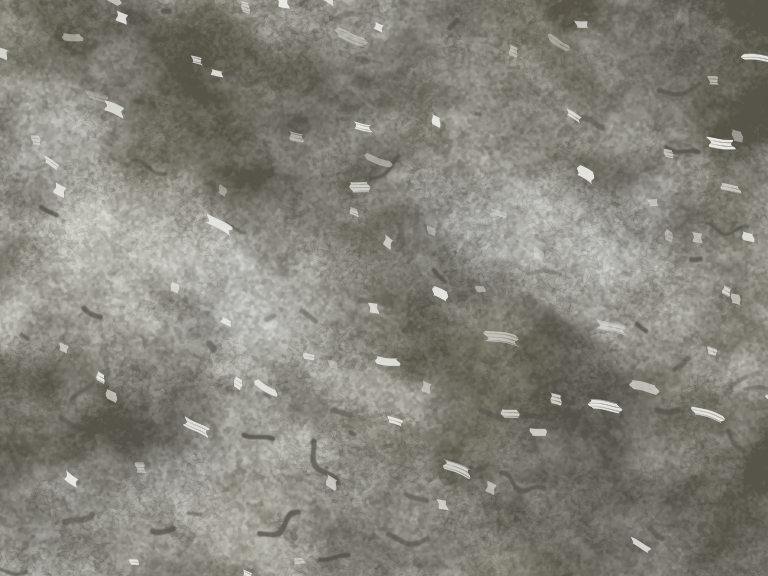
Write a Shadertoy shader that draws this texture.

```glsl
const vec3 SHADOW = vec3(0.340, 0.330, 0.288);
const vec3 LIGHT = vec3(0.770, 0.770, 0.750);
const vec3 FLECK_COLOR = vec3(0.910, 0.910, 0.895);
const vec3 WORM_COLOR = vec3(0.330, 0.323, 0.292);
const vec3 WARM_TINT = vec3(0.012, 0.007, -0.018);

const float CLOUD_SCALE = 4.8;
const float CLOUD_CONTRAST = 1.42;
const float MEAN_TONE = 0.425;
const float GRAIN_SCALE = 85.0;
const float GRAIN_CONTRAST = 0.62;
const float CRACK_DEPTH = 0.11;

const float FLECK_CELLS = 11.0;
const float FLECK_SHARE = 0.48;
const float FLECK_TILT = -0.30;
const float WORM_CELLS = 10.0;
const float WORM_SHARE = 0.62;
const float WORM_RADIUS = 0.0042;

vec2 hash2(vec2 p) {
    vec3 q = fract(p.xyx * vec3(0.1031, 0.1030, 0.0973));
    q += dot(q, q.yzx + 33.33);
    return fract((q.xx + q.yz) * q.zy);
}

mat2 rotation(float a) {
    return mat2(cos(a), -sin(a), sin(a), cos(a));
}

// Soft cellular noise: random cell tones blended by distance, 0 to 1
float softCells(vec2 p) {
    vec2 base = floor(p);
    vec2 sum = vec2(0.0);
    for (int i = 0; i < 9; i++) {
        vec2 cell = base + vec2(i % 3 - 1, i / 3 - 1);
        vec2 d = p - cell - hash2(cell);
        float weight = exp(-5.0 * dot(d, d));
        sum += weight * vec2(hash2(cell + 57.0).x, 1.0);
    }
    return sum.x / sum.y;
}

// Thin lines between neighbouring cells
float cracks(vec2 p) {
    vec2 base = floor(p);
    float near = 9.0, second = 9.0;
    for (int i = 0; i < 9; i++) {
        vec2 cell = base + vec2(i % 3 - 1, i / 3 - 1);
        float d = length(p - cell - hash2(cell));
        second = min(second, max(near, d));
        near = min(near, d);
    }
    return 1.0 - smoothstep(0.0, 0.25, second - near);
}

// Pale, slanted brush dabs with ragged ends
float flecks(vec2 p, float pixel) {
    vec2 base = floor(p * FLECK_CELLS);
    float cover = 0.0;
    for (int i = 0; i < 9; i++) {
        vec2 cell = base + vec2(i % 3 - 1, i / 3 - 1);
        vec2 place = hash2(cell + 11.0), size = hash2(cell + 23.0), look = hash2(cell + 37.0);
        vec2 q = p - (cell + place) / FLECK_CELLS;
        float present = step(hash2(cell + 71.0).x, FLECK_SHARE);
        q = rotation(FLECK_TILT + (look.x - 0.5) * 0.6) * q;
        q.y += 0.0015 * sin(q.x * 90.0 + look.y * 20.0);
        q.x += q.y * 0.35;
        float halfLength = mix(0.008, 0.033, size.x * size.x * size.x);
        float halfWidth = mix(0.0045, 0.0090, size.y);
        float bristle = sin(q.y * 1050.0 + look.x * 40.0);
        float ragged = halfLength * (0.88 + 0.12 * sin(q.y * 420.0 + look.y * 30.0));
        float body = 1.0 - smoothstep(-pixel, pixel, max(abs(q.x) - ragged, abs(q.y) - halfWidth));
        float fade = 0.5 + 0.5 * clamp(q.x / halfLength + 0.6, 0.0, 1.0);
        float gaps = 1.0 - fade * 0.45 * step(0.5, place.x) * smoothstep(0.0, 0.9, bristle);
        cover = max(cover, present * body * gaps * mix(0.3, 1.0, sqrt(look.y)));
    }
    return cover;
}

// Dark, wavy marks with soft round ends
float worms(vec2 p, float pixel) {
    vec2 base = floor(p * WORM_CELLS);
    float cover = 0.0;
    for (int i = 0; i < 9; i++) {
        vec2 cell = base + vec2(i % 3 - 1, i / 3 - 1);
        vec2 place = hash2(cell + 131.0), size = hash2(cell + 149.0), look = hash2(cell + 167.0);
        vec2 q = p - (cell + place) / WORM_CELLS;
        float present = step(hash2(cell + 191.0).x, WORM_SHARE);
        float lean = 2.0 * look.x - 1.0;
        q = rotation(-0.1 + 1.2 * lean * abs(lean)) * q;
        float halfLength = mix(0.003, 0.041, size.x * size.x);
        float x = clamp(q.x, -halfLength, halfLength);
        float bend = halfLength * 0.24 * sin(x * mix(50.0, 100.0, size.y) + look.y * 6.28);
        float d = length(q - vec2(x, bend)) - WORM_RADIUS * mix(0.75, 1.3, place.y);
        float body = 1.0 - smoothstep(-0.0015 - pixel, 0.0015 + pixel, d);
        cover = max(cover, present * body * mix(0.25, 0.85, look.y));
    }
    return cover;
}

void mainImage(out vec4 fragColor, in vec2 fragCoord) {
    vec2 p = fragCoord / iResolution.y;
    float pixel = 0.7 / iResolution.y;

    // Blurred clouds, bent by layered sines and leaning down to the right
    vec2 warp = 0.025 * sin(p.yx * vec2(13.0, 11.0) + vec2(0.7, 2.1))
              + 0.010 * sin(p.yx * vec2(31.0, 37.0) + p * 17.0);
    vec2 c = rotation(-0.3) * (p + warp) * vec2(0.85, 1.2);
    float cloud = 0.58 * softCells(c * CLOUD_SCALE + 3.0)
                + 0.28 * softCells(c * CLOUD_SCALE * 2.3 + 19.0)
                + 0.14 * softCells(c * CLOUD_SCALE * 5.5 + 41.0);
    float tone = MEAN_TONE + CLOUD_CONTRAST * (cloud - 0.5);

    // Stony grain, stronger where the clouds are light
    vec2 g = p + 0.004 * sin(p.yx * vec2(171.0, 143.0) + 3.0 * sin(p * 67.0));
    float grain = 0.20 * softCells(g * GRAIN_SCALE * 0.42)
                + 0.35 * softCells(g * GRAIN_SCALE + 7.0)
                + 0.45 * softCells(p * GRAIN_SCALE * 2.1 + 29.0) - 0.5;
    float roughness = mix(0.65, 1.1, smoothstep(0.2, 0.6, tone));
    float crackPatch = smoothstep(0.3, 0.7, softCells(p * 17.0 + 83.0));
    tone += roughness * GRAIN_CONTRAST * grain;
    tone -= roughness * CRACK_DEPTH * crackPatch * cracks(g * GRAIN_SCALE * vec2(0.95, 1.3));

    vec3 color = mix(SHADOW, LIGHT, clamp(tone, 0.0, 1.15));
    color += WARM_TINT * (softCells(p * 6.0 + 61.0) - 0.4);

    // Painted marks on top
    color = mix(color, WORM_COLOR, worms(p, pixel));
    color = mix(color, FLECK_COLOR, flecks(p, pixel));
    fragColor = vec4(color, 1.0);
}
```
